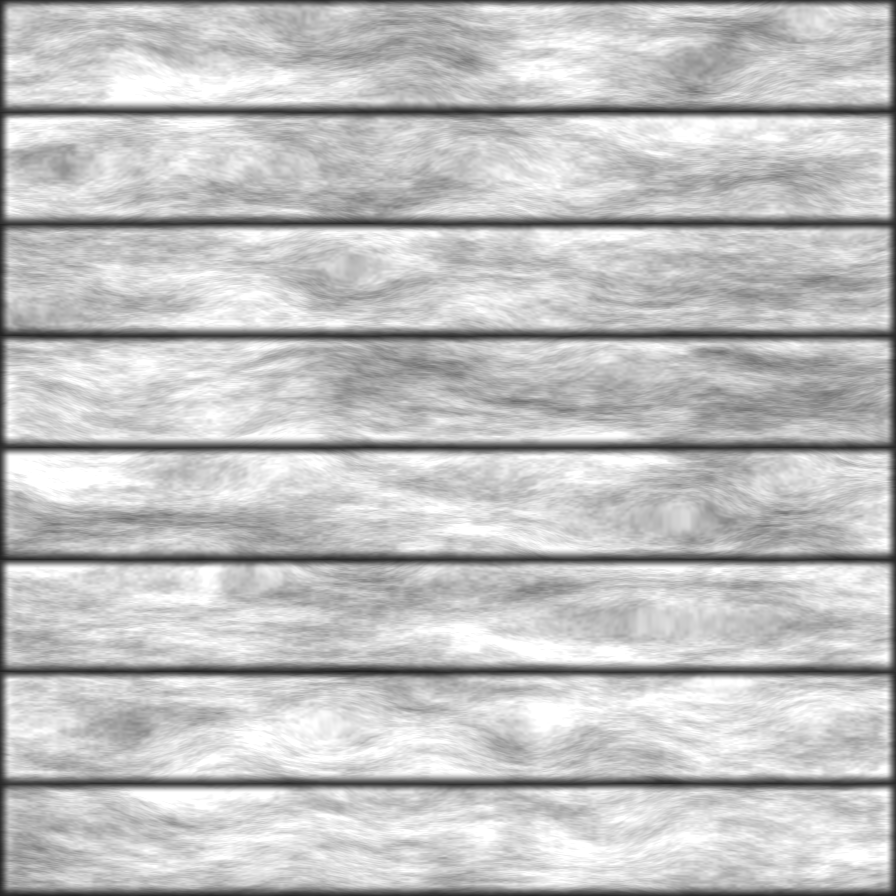
Write a Shadertoy shader that draws this texture.

```glsl
// Eight pale grey horizontal wooden planks with streaky grain and soft dark seams

float hash(vec2 p) {
    return fract(sin(dot(p, vec2(127.1, 311.7))) * 43758.5453);
}

float valueNoise(vec2 p) {
    vec2 cell = floor(p);
    vec2 f = fract(p);
    f = f * f * (3.0 - 2.0 * f);
    return mix(mix(hash(cell), hash(cell + vec2(1.0, 0.0)), f.x),
               mix(hash(cell + vec2(0.0, 1.0)), hash(cell + vec2(1.0, 1.0)), f.x), f.y);
}

// Layered noise, centred on zero, with a slight shear per octave for slanted fibres
float grain(vec2 p) {
    float sum = 0.0, total = 0.0, weight = 1.0;
    for (int i = 0; i < 6; i++) {
        sum += weight * (valueNoise(p) - 0.5);
        total += weight;
        weight *= 0.78;
        p = 2.0 * p + vec2(13.7, 5.3);
        p.y += 0.12 * p.x * (i % 2 == 0 ? 1.0 : -1.0);
    }
    return sum / total;
}

void mainImage(out vec4 fragColor, in vec2 fragCoord) {
    vec2 uv = fragCoord / iResolution.xy;
    float plank = floor(uv.y * 8.0);
    float height = fract(uv.y * 8.0) / 8.0;

    // Wood: stretched grain, gently warped and shifted for each plank
    vec2 p = uv * vec2(6.0, 22.0) + plank * vec2(17.3, 9.1);
    p.y += 0.8 * valueNoise(uv * vec2(9.0, 20.0) + plank * 7.7);
    float tone = 0.815 + 1.05 * grain(p);
    tone += 0.04 * (hash(vec2(plank, 4.0)) - 0.5);

    // Bevel: faint light rim inside each plank, then the dark falloff to the seam
    float side = min(uv.x, 1.0 - uv.x);
    float top = 0.125 - height;
    float edge = min(side, min(height, top));
    tone += 0.06 * (1.0 - smoothstep(0.008, 0.022, edge));
    float light = smoothstep(-0.002, 0.012, side)
                * smoothstep(-0.002, 0.014, height)
                * smoothstep(-0.002, 0.010, top);
    tone = clamp(tone, 0.0, 1.0) * mix(0.18, 1.0, light);

    fragColor = vec4(vec3(tone), 1.0);
}
```
